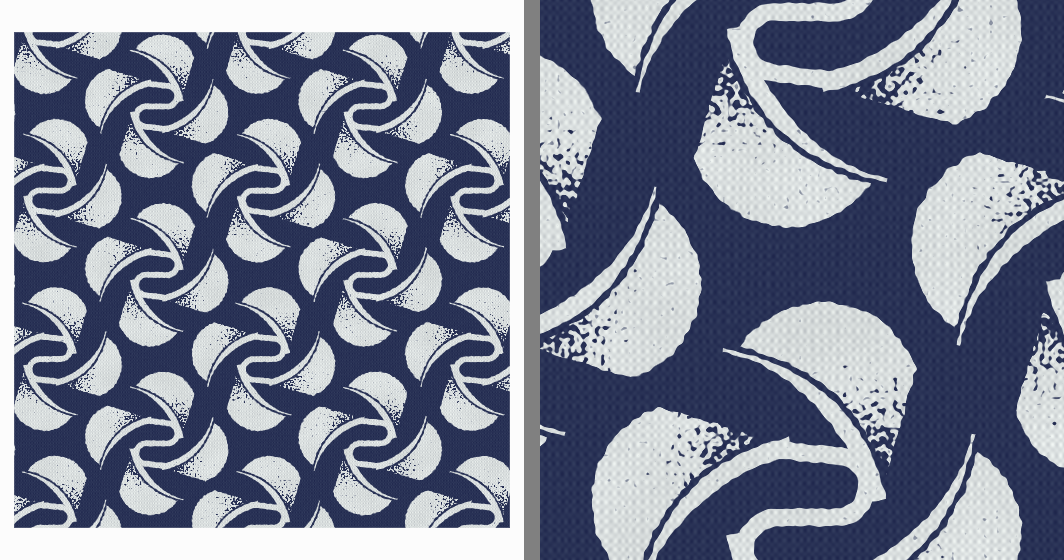
Left: the whole. Right: its middle third, enlarged.
This pattern is drawn by a Shadertoy shader. Its source:

```glsl
// Block-printed cloth: pale four-bladed pinwheels on navy, in a staggered lattice.
// Each blade is an egg cut by a circular arc, with a tapered rib along the cut and
// grain-stippled tails; an S-shaped hook joins the ribs. Sheet is 766 units tall.

vec2 hashGradient(vec2 cell) {
    vec3 h = fract(cell.xyx * vec3(0.1031, 0.1030, 0.0973));
    h += dot(h, h.yzx + 33.33);
    float angle = 6.2832 * fract((h.x + h.y) * h.z);
    return vec2(cos(angle), sin(angle));
}

float gradientNoise(vec2 p) {
    vec2 i = floor(p), f = p - i;
    vec2 u = f * f * f * (f * (f * 6.0 - 15.0) + 10.0);
    vec2 e = vec2(0, 1);
    float low = mix(dot(hashGradient(i), f), dot(hashGradient(i + e.yx), f - e.yx), u.x);
    float high = mix(dot(hashGradient(i + e), f - e), dot(hashGradient(i + 1.0), f - 1.0), u.x);
    return mix(low, high, u.y);
}

float fill(float d, float pixel) {
    return clamp(0.5 - d / pixel, 0.0, 1.0);
}

float segment(vec2 p, vec2 a, vec2 b) {
    vec2 ab = b - a;
    return length(p - a - ab * clamp(dot(p - a, ab) / dot(ab, ab), 0.0, 1.0));
}

// Half of the central S: a half ring, a bar to the centre and a link to the next rib
float hook(vec2 p) {
    vec2 q = p - 14.0;
    float ring = q.x > 0.0 ? abs(length(q) - 14.0) : 1e3;
    float bar = segment(p, vec2(0), vec2(14, 0));
    float link = segment(p, vec2(-13, 31), vec2(14, 28));
    return min(ring, min(bar, link)) - 4.0;
}

// Ink coverage of the upper blade
float blade(vec2 p, float grain, float rough, float pixel) {
    vec2 q = p - vec2(-54.8, -10.6);
    float across = length(q) - 89.0;
    float along = atan(q.y, q.x);

    // Rib, tapering to the tip
    float halfWidth = mix(4.2, 0.8, smoothstep(0.6, 1.35, along));
    float rib = max(abs(across) - halfWidth, 89.0 * max(along - 1.37, 0.2 - along));

    // Body: egg narrowing to the tail, kept clear of the rib
    vec2 axis = vec2(14, -43), fromHead = p - vec2(8, 53);
    float t = clamp(dot(fromHead, axis) / dot(axis, axis), 0.0, 1.0);
    float egg = length(fromHead - axis * t) - mix(45.0, 14.0, t);
    float body = max(egg, halfWidth + 2.6 - across);

    // Solid at the tip, broken into specks toward the tail
    float tone = (along - 0.6) * 1.8 + across / 60.0;
    float stipple = smoothstep(-0.14, 0.14, tone + 1.3 * grain);
    return max(fill(rib + 0.6 * rough, pixel), fill(body + rough, pixel) * stipple);
}

float pinwheel(vec2 p, float grain, float rough, float pixel) {
    float ink = 0.0;
    for (int k = 0; k < 4; k++) {
        ink = max(ink, blade(p, grain, rough, pixel));
        if (k % 2 == 0) ink = max(ink, fill(hook(p) + 0.6 * rough, pixel));
        p = vec2(-p.y, p.x);
    }
    return ink;
}

void mainImage(out vec4 fragColor, in vec2 fragCoord) {
    float pixel = 766.0 / iResolution.y;
    vec2 p = (fragCoord - 0.5 * iResolution.xy) * pixel + vec2(359, 383);

    // Shared irregularities of the print
    float grain = gradientNoise(p / 2.9) + 0.25 * gradientNoise(p / 7.0 + 40.0);
    float rough = 1.6 * gradientNoise(p / 4.5 + 90.0);
    float wear = gradientNoise(p / 38.0 + 15.0);

    // Two interleaved rectangular lattices
    float ink = 0.0;
    vec2 period = vec2(292, 230.5);
    for (int k = 0; k < 2; k++) {
        vec2 cell = (p - vec2(215, 390)) / period + 0.5 * float(k);
        vec2 id = floor(cell + 0.5);
        vec2 local = (cell - id) * period;
        float tilt = 0.035 * gradientNoise(id * 0.71 + 5.3 * float(k) + 0.37);
        local += tilt * vec2(-local.y, local.x);
        ink = max(ink, pinwheel(local, grain, rough, pixel));
    }

    // Pinholes where the ink missed the cloth
    ink *= 1.0 - 0.5 * smoothstep(0.42, 0.65, grain + 0.15 * wear);

    // Woven threads tint both colours
    vec2 wobble = vec2(gradientNoise(p / vec2(9, 30)), gradientNoise(p / vec2(30, 9) + 60.0));
    vec2 thread = cos(p * vec2(1.7, 1.45) + 2.0 * wobble);
    float weave = clamp(0.5 + 0.3 * thread.x * thread.y + 0.15 * thread.x + 0.25 * grain, 0.0, 1.0);
    vec3 navy = mix(vec3(0.12, 0.15, 0.30), vec3(0.20, 0.24, 0.37), weave);
    vec3 pale = mix(vec3(0.77, 0.79, 0.80), vec3(0.93, 0.95, 0.94), weave) + 0.04 * wear;
    vec3 cloth = mix(navy, pale, ink);

    // Square swatch on a white sheet
    vec2 edge = abs(p - vec2(359, 383)) - 339.0;
    fragColor = vec4(mix(vec3(0.99), cloth, fill(max(edge.x, edge.y), pixel)), 1.0);
}
```
